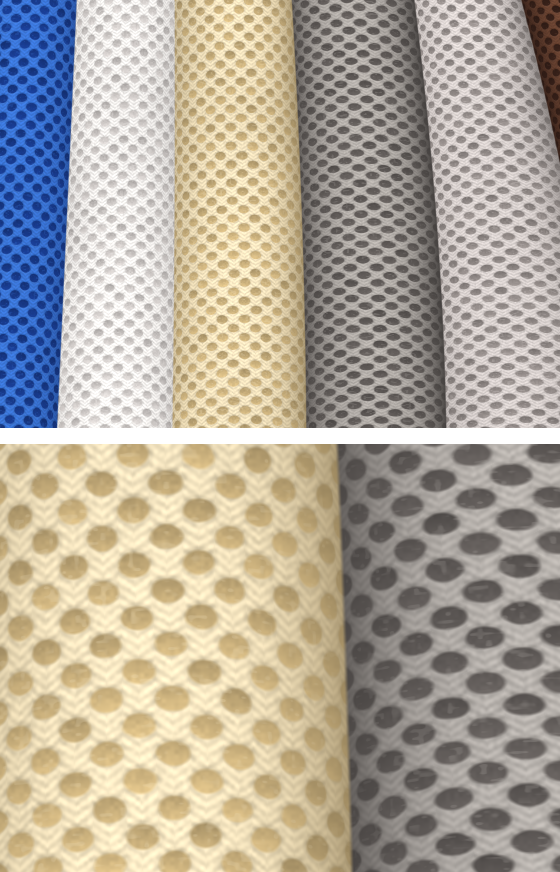
Top: the whole. Bottom: its middle third, enlarged.
Reproduce this texture procedurally as a Shadertoy shader.

```glsl
// Six rolls of air mesh fabric side by side, each knitted with staggered oval holes.
#define ROLLS 6
#define HOLE_RADIUS vec2(0.27, 0.245)  // in units of one repeat
#define HOLE_SOFTNESS 0.17
#define WRAP 0.93                      // how far each roll turns away at its sides
#define ROW_SAG 0.016                  // droop of the rows at the sides
#define EDGE_BOW 0.07
#define EDGE_SOFTNESS 0.0016
#define WARP 0.10                      // unevenness of the lattice
#define STITCH 0.045
#define GRAIN 0.09
#define HOLE_VARIATION 0.16

// Left edge of each roll at the bottom (x) and top (y), as shares of the width.
const vec2 EDGES[7] = vec2[7](
    vec2(-0.075, -0.05), vec2(0.102, 0.137), vec2(0.308, 0.312),
    vec2(0.547, 0.521), vec2(0.797, 0.740), vec2(1.07, 0.931), vec2(1.27, 1.15));

// Colours: blue, white, beige, grey, pale grey, brown.
const vec3 THREAD[6] = vec3[6](
    vec3(0.23, 0.46, 0.84), vec3(0.95, 0.94, 0.93), vec3(0.95, 0.89, 0.75),
    vec3(0.71, 0.69, 0.67), vec3(0.86, 0.83, 0.82), vec3(0.47, 0.30, 0.22));
const vec3 HOLE[6] = vec3[6](
    vec3(0.09, 0.22, 0.53), vec3(0.79, 0.77, 0.76), vec3(0.78, 0.68, 0.48),
    vec3(0.37, 0.35, 0.34), vec3(0.57, 0.54, 0.53), vec3(0.22, 0.13, 0.10));

// Repeats across, repeats down, hole scale.
const vec3 MESH[6] = vec3[6](
    vec3(6.8, 24.0, 0.97), vec3(6.9, 24.5, 0.88), vec3(7.5, 23.5, 0.92),
    vec3(6.6, 28.0, 0.98), vec3(6.8, 28.0, 0.90), vec3(8.0, 28.0, 0.95));

// Darkening at the left and right side of each roll.
const vec2 FALLOFF[6] = vec2[6](
    vec2(0.10, 0.45), vec2(0.25, 0.35), vec2(0.40, 0.75),
    vec2(0.75, 0.95), vec2(0.25, 0.70), vec2(0.80, 0.60));

float hash(vec2 p) {
    return fract(sin(dot(p, vec2(127.1, 311.7))) * 43758.5453);
}

float noise(vec2 p) {
    vec2 i = floor(p), f = fract(p);
    f = f * f * (3.0 - 2.0 * f);
    return mix(mix(hash(i), hash(i + vec2(1, 0)), f.x),
               mix(hash(i + vec2(0, 1)), hash(i + vec2(1, 1)), f.x), f.y);
}

float rollEdge(int i, float y) {
    float x = mix(EDGES[i].x, EDGES[i].y, y);
    return x + EDGE_BOW * x * x * y * (1.0 - y);
}

// Offset from the nearest hole of the staggered lattice, in hole radii.
vec2 nearestHole(vec2 g, vec2 radius, out vec2 id) {
    vec2 a = floor(g + 0.5), b = floor(g) + 0.5;
    vec2 toA = (g - a) / radius, toB = (g - b) / radius;
    bool first = dot(toA, toA) < dot(toB, toB);
    id = first ? a : b;
    return first ? toA : toB;
}

vec3 meshRoll(int i, float s, vec2 uv) {
    // Unroll the cylinder into lattice coordinates.
    float side = clamp(2.0 * s - 1.0, -1.0, 1.0);
    float u = 0.5 + 0.5 * asin(WRAP * side) / asin(WRAP);
    vec2 g = vec2(u, uv.y + ROW_SAG * side * side) * MESH[i].xy;
    float seed = float(i) * 17.0;
    g += WARP * (vec2(noise(g * 0.6 + seed), noise(g * 0.6 + seed + 41.0)) - 0.5);

    vec2 id;
    vec2 q = nearestHole(g, HOLE_RADIUS * MESH[i].z, id);
    float d = length(q) + 0.12 * (noise(g * 5.0 + seed) - 0.5);
    float grain = noise(uv * vec2(390.0, 300.0)) - 0.5;

    // Raised threads with a fine V-shaped stitch.
    float chevron = abs(fract(2.0 * g.x) - 0.5);
    float stitch = sin(6.2832 * (5.0 * g.y + 2.0 * chevron));
    float ridge = smoothstep(0.95, 1.5, d);
    vec3 thread = THREAD[i] * (0.93 + 0.10 * ridge + STITCH * stitch + GRAIN * grain);
    thread -= 0.04 * q.y * (1.0 - ridge);

    // Recessed holes: shaded under the upper rim, with loose fibres below.
    float tone = 1.0 + HOLE_VARIATION * (hash(id + seed) - 0.5) - 0.09 * q.y;
    float fibre = smoothstep(0.60, 0.90, noise(g * vec2(9.0, 12.0) + seed));
    vec3 hole = mix(HOLE[i] * (tone + GRAIN * grain), THREAD[i], 0.22 * fibre);

    vec3 color = mix(hole, thread, smoothstep(1.0 - HOLE_SOFTNESS, 1.0 + HOLE_SOFTNESS, d));

    // Shade the sides and add a faint drift of light along the roll.
    float shade = FALLOFF[i].x * pow(1.0 - s, 6.0) + FALLOFF[i].y * pow(s, 6.0);
    color = mix(color, HOLE[i] * 0.72, clamp(shade, 0.0, 1.0));
    return color * (0.97 + 0.06 * noise(vec2(s * 2.0, uv.y * 4.0) + seed));
}

void mainImage(out vec4 fragColor, in vec2 fragCoord) {
    vec2 uv = fragCoord / iResolution.xy;
    vec3 color = HOLE[0];
    // Lay each roll over the one to its left.
    for (int i = 0; i < ROLLS; i++) {
        float left = rollEdge(i, uv.y), right = rollEdge(i + 1, uv.y);
        float s = clamp((uv.x - left) / (right - left), 0.0, 1.0);
        float cover = smoothstep(-EDGE_SOFTNESS, EDGE_SOFTNESS, uv.x - left);
        color = mix(color, meshRoll(i, s, uv), cover);
    }
    fragColor = vec4(clamp(color, 0.0, 1.0), 1.0);
}
```
